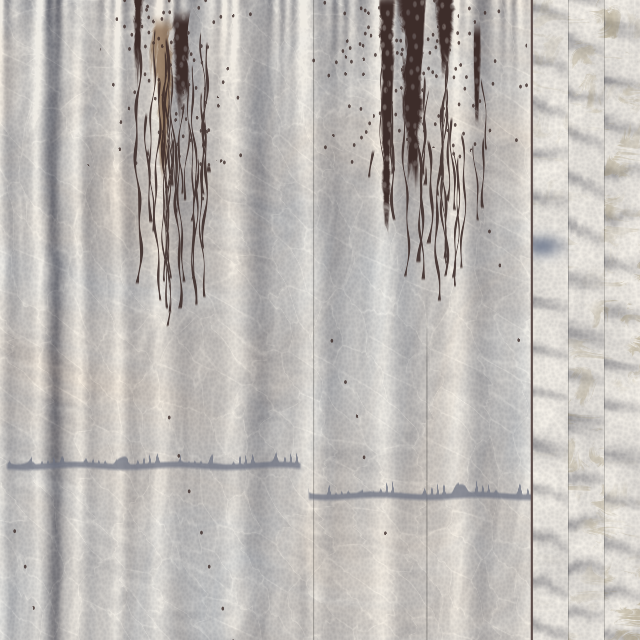
Write a WebGL 1 fragment shader that draws this texture.

```glsl
precision highp float;
// A weathered canvas curtain: warped cosine folds, crumpled cloth from layered sines
// and cellular creases, two clusters of dark drips falling from the top, a ragged
// hem stitch in two steps, and three puckered trim strips on the right.
uniform vec2 u_resolution;

const float TAU = 6.2831853;
const vec3 SHADE = vec3(0.57, 0.565, 0.575);
const vec3 LIGHT = vec3(0.89, 0.875, 0.85);
const vec3 STAIN = vec3(0.24, 0.175, 0.165);

float hash(vec2 p) {
  return fract(sin(dot(p, vec2(127.1, 311.7))) * 4375.85);
}

// Rotated, self-warped sines, roughly -1 to 1
float waves(vec2 p) {
  float sum = 0.0, amp = 0.6;
  for (int i = 0; i < 5; i++) {
    p = mat2(0.8, 0.6, -0.6, 0.8) * p * 1.75 + 1.3;
    p += 0.8 * sin(p.yx * 1.1);
    sum += amp * sin(p.x) * sin(p.y);
    amp *= 0.65;
  }
  return sum;
}

// Nearest distance, second distance and id of the nearest cell
vec3 cells(vec2 p) {
  vec3 best = vec3(9.0, 9.0, 0.0);
  for (int j = -1; j <= 1; j++)
    for (int i = -1; i <= 1; i++) {
      vec2 c = floor(p) + vec2(i, j);
      float d = length(c + vec2(hash(c), hash(c + 37.0)) - p);
      if (d < best.x) best = vec3(d, best.x, hash(c + 71.0));
      else best.y = min(best.y, d);
    }
  return best;
}

float bump(float x, float center, float width) {
  float t = (x - center) / width;
  return exp(-t * t);
}

// Ragged stain running from the height a down to b
float streak(vec2 p, float center, float a, float b, float width) {
  float ragged = waves(p * vec2(55.0, 16.0));
  float w = width * (1.0 - 0.65 * smoothstep(a, b, p.y)) * (1.0 + 0.6 * ragged);
  float side = 1.0 - smoothstep(w * 0.6, w + 0.002, abs(p.x - center));
  return side * smoothstep(a - 0.02, a + 0.01, p.y) * (1.0 - smoothstep(b - 0.05, b, p.y + 0.03 * ragged));
}

// Thin wandering runs, alternating between the two clusters
float drips(vec2 p, float px) {
  float ink = 0.0;
  for (int i = 0; i < 54; i++) {
    float n = float(i), right = mod(n, 2.0);
    float off = hash(vec2(n, 1.0)) + hash(vec2(n, 2.0)) - 1.0;
    float a = 0.04 + 0.22 * hash(vec2(n, 3.0));
    float b = mix(0.24, 0.53 - 0.03 * right, hash(vec2(n, 4.0))) * (1.0 - 0.25 * abs(off));
    float path = mix(0.275, 0.665, right) + off * mix(0.095, 0.13, right)
      + 0.004 * sin(p.y * 21.0 + n) + 0.0018 * sin(p.y * 67.0 + n * 3.0);
    float w = (0.0007 + 0.0013 * hash(vec2(n, 5.0))) * (0.8 + 0.4 * sin(p.y * 85.0 + n * 5.0))
      + 0.0009 * bump(p.y, b, 0.009);
    float run = 1.0 - smoothstep(w - 0.5 * px, w + 0.7 * px, abs(p.x - path));
    ink = max(ink, run * smoothstep(a, a + 0.01, p.y) * (1.0 - smoothstep(b - 0.003, b + 0.003, p.y)));
  }
  return ink;
}

vec3 curtain(vec2 p, float px) {
  // Folds: narrow on the left, wide on the right, gathered at the top
  float x = p.x + 0.006 * waves(p * vec2(3.0, 1.6));
  float fold = min(x / 0.061, 4.0 + (x - 0.245) / 0.117);
  float ridge = pow(0.5 + 0.5 * cos(TAU * fold), 4.0);
  float valley = pow(0.5 + 0.5 * cos(TAU * fold - 2.0), 3.0);
  float tone = 0.58 + (0.48 * ridge - 0.3 * valley) * mix(1.0, 0.6, p.y);
  tone -= 0.75 * bump(x, 0.088, 0.011) + 0.3 * bump(x, 0.405, 0.014) * (1.0 - p.y);
  tone -= 0.4 * bump(x, 0.472, 0.01) * smoothstep(0.7, 0.95, p.y);
  tone += 0.4 * sin(x * 240.0 + 2.0 * sin(x * 71.0)) * exp(-p.y * 13.0);

  // Crumple, creases and weave
  vec2 q = p * vec2(9.0, 7.0);
  tone += 0.22 * (waves(q) - waves(q + vec2(0.06, 0.09))) + 0.1 * waves(p * 3.0);
  vec3 crease = cells(mat2(0.8, 0.6, -0.6, 0.8) * p * vec2(24.0, 13.0) + 0.4 * waves(q));
  tone += 0.13 * (1.0 - smoothstep(0.0, 0.09, crease.y - crease.x)) + 0.1 * (crease.z - 0.5);
  tone += 0.22 * (cells(p * vec2(190.0, 150.0)).x - 0.45);
  vec3 col = mix(SHADE, LIGHT, clamp(tone, -0.45, 1.15));
  col += 0.015 * waves(p * 5.0 + 8.0) * vec3(1.0, 0.0, -1.0);

  // Vertical joins and the spiky hem stitch
  col *= 1.0 - 0.25 * (1.0 - smoothstep(0.0, 1.2 * px, abs(p.x - 0.49)));
  col *= 1.0 - 0.2 * smoothstep(0.45, 0.6, p.y) * (1.0 - smoothstep(0.0, 1.5 * px, abs(p.x - 0.667)));
  float rise = mix(0.729, 0.776, step(0.476, p.x)) + 0.002 * sin(p.x * 40.0) - p.y;
  float spike = 0.003 + 0.017 * pow(abs(sin(p.x * 190.0 + 2.0 * sin(p.x * 83.0))), 9.0) * hash(vec2(floor(p.x * 60.0), 4.0));
  float stitch = smoothstep(-0.007, 0.0, rise) * (1.0 - smoothstep(spike, spike + 0.005, rise));
  stitch *= smoothstep(0.008, 0.014, p.x) * smoothstep(0.004, 0.009, abs(p.x - 0.476));
  col = mix(col, vec3(0.43, 0.45, 0.51), 0.75 * stitch);

  // Washed brown, dark soaked streaks, drips and spatter
  col = mix(col, vec3(0.5, 0.38, 0.27), 0.75 * streak(p, 0.255, 0.04, 0.28, 0.016));
  float ink = max(streak(p, 0.215, -0.03, 0.13, 0.009), streak(p, 0.285, 0.03, 0.2, 0.016));
  ink = max(ink, max(streak(p, 0.645, -0.03, 0.31, 0.021), streak(p, 0.604, 0.0, 0.36, 0.011)));
  ink = max(ink, max(streak(p, 0.695, -0.03, 0.13, 0.015), streak(p, 0.745, 0.05, 0.21, 0.005)));
  ink *= 0.7 + 0.3 * smoothstep(0.1, 0.3, cells(p * vec2(70.0, 45.0)).x);
  ink = max(ink, 0.9 * drips(p, px));
  vec3 spot = cells(p * vec2(120.0, 85.0));
  float near = (bump(p.x, 0.26, 0.09) + bump(p.x, 0.65, 0.13)) * (1.0 - smoothstep(0.1, 0.34, p.y));
  ink = max(ink, 0.8 * (1.0 - smoothstep(0.15, 0.35, spot.x)) * step(spot.z, 0.24 * near));
  return mix(col, STAIN, ink);
}

vec3 trim(vec2 p, float px) {
  float u = (p.x - 0.831) / 0.0563, k = floor(u), f = u - k;
  float row = p.y / 0.074 + 0.37 * k + 0.2 * waves(vec2(u * 0.5, p.y * 8.0));
  float pucker = pow(0.5 + 0.5 * sin(TAU * row - f * 0.9), 5.0) * (1.0 - 0.6 * f);
  float tone = 0.94 - 0.7 * pucker + 0.16 * waves(p * vec2(20.0, 13.0)) + 0.25 * (cells(p * 150.0).x - 0.45);
  vec3 col = mix(SHADE, LIGHT + 0.02, clamp(tone, -0.2, 1.15));
  float rust = smoothstep(0.05, 0.6, waves(p * vec2(30.0, 45.0))) * smoothstep(-0.3, 0.5, waves(p * 4.0 + k));
  col = mix(col, vec3(0.64, 0.59, 0.47), rust * (0.15 + 0.2 * k));
  col = mix(col, vec3(0.46, 0.5, 0.58), 0.8 * bump(p.y, 0.385, 0.018) * bump(u, 0.3, 0.5));
  return col * (1.0 - 0.3 * (1.0 - smoothstep(0.0, 1.5 * px, f * 0.0563)));
}

void main() {
  vec2 p = gl_FragCoord.xy / u_resolution;
  p.y = 1.0 - p.y;
  float px = max(1.0 / u_resolution.y, 0.001);
  vec3 col = p.x < 0.831 ? curtain(p, px) : trim(p, px);
  col = mix(STAIN + 0.12, col, smoothstep(0.0005, 0.0005 + 1.5 * px, abs(p.x - 0.831)));
  gl_FragColor = vec4(col, 1.0);
}
```
